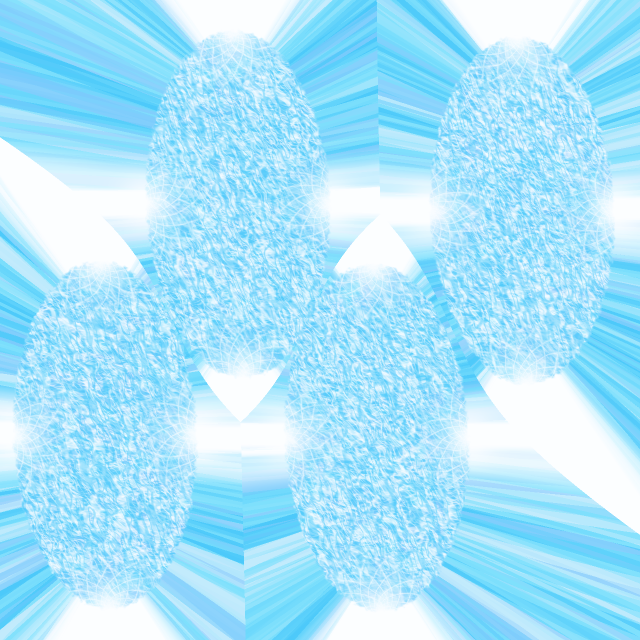
Give the GLSL for this background, as a WebGL 2 fragment shader.

```glsl
#version 300 es
precision highp float;
// Four fibrous ice-blue ellipses with lace tips, set in fans of pale rays.
uniform vec2 u_resolution;
out vec4 outColor;

const vec2 CENTERS[4] = vec2[4](vec2(0.372, 0.681), vec2(0.816, 0.671),
                                vec2(0.164, 0.320), vec2(0.589, 0.316));
const vec2 RADII = vec2(0.145, 0.273);
const float SHEAR = 0.028;
const vec3 CYAN = vec3(0.30, 0.79, 0.98);
const vec3 AQUA = vec3(0.50, 0.88, 0.99);
const vec3 PERIWINKLE = vec3(0.56, 0.80, 0.99);
const vec3 PALE = vec3(0.76, 0.92, 0.99);
const vec3 WHITE = vec3(0.99, 0.995, 1.0);
const float HAIR_ANGLE = 0.5;
const float HAIR_SPREAD = 1.5;
const vec2 HAIR_SCALE = vec2(50.0, 200.0);
const int HAIR_LAYERS = 8;
const float LACE_SIZE = 0.095;
const float GLOW_SIZE = 0.040;
const int SAMPLES = 2;

float hash(vec2 p) {
    return fract(sin(dot(p, vec2(127.1, 311.7))) * 43758.5453);
}

float noise(vec2 p) {
    vec2 i = floor(p), f = fract(p);
    f = f * f * (3.0 - 2.0 * f);
    return mix(mix(hash(i), hash(i + vec2(1, 0)), f.x),
               mix(hash(i + vec2(0, 1)), hash(i + vec2(1, 1)), f.x), f.y);
}

// Unit parameter (cos, sin) of the nearest ellipse point, first quadrant
vec2 nearestParameter(vec2 p) {
    vec2 t = vec2(0.7071);
    float focal = RADII.x * RADII.x - RADII.y * RADII.y;
    for (int i = 0; i < 5; i++) {
        vec2 evolute = vec2(focal, -focal) * t * t * t / RADII;
        vec2 q = p - evolute;
        float reach = length(RADII * t - evolute) / max(length(q), 1e-5);
        t = normalize(clamp((q * reach + evolute) / RADII, 0.0, 1.0) + 1e-6);
    }
    return t;
}

// Flat-coloured rays along the ellipse normals, whitening at the four tips
vec3 rays(vec2 t, vec2 side, float dist, float id) {
    float angle = atan(t.y * side.y, t.x * side.x);
    float tone = 0.0, tint = 0.0, freq = 12.0, weight = 0.45;
    for (int i = 0; i < 3; i++) {
        float skew = 0.16 * sin(float(i) * 2.4 + id);
        float band = floor((angle + skew * dist) * freq + id * 7.3);
        tone += weight * hash(vec2(band, id + float(i) * 9.0));
        tint += weight * hash(vec2(band + 31.0, id + float(i) * 5.0));
        freq *= 2.1;
        weight *= 0.75;
    }
    vec3 color = mix(CYAN, AQUA, smoothstep(0.2, 0.55, tone));
    color = mix(color, PALE, smoothstep(0.5, 0.85, tone));
    color = mix(color, PERIWINKLE, 0.7 * smoothstep(0.55, 0.8, tint));
    float axisAngle = atan(t.y, t.x) + (tone - 0.5) * 0.07;
    float haze = 1.0 - smoothstep(0.14, 0.30, axisAngle);
    float beam = 1.0 - smoothstep(0.05, 0.15, axisAngle);
    float fan = smoothstep(1.06, 1.26, axisAngle);
    return mix(color, WHITE, max(max(0.7 * haze, beam), fan));
}

// Net of two opposed spiral families around a tip
float lace(vec2 v) {
    float r = length(v) + 1e-4;
    float a = atan(v.y, v.x) * 8.0, s = log(r) * 6.0;
    float net = max(1.0 - abs(sin(a + s)) * 3.2, 1.0 - abs(sin(a - s)) * 3.2);
    return max(net, 0.0) * exp(-pow(r / LACE_SIZE, 4.0));
}

// Tangled fine hairs over a mottled blue ground
vec3 fibres(vec2 uv, float calm) {
    float mottle = 0.55 * noise(uv * 9.0) + 0.45 * noise(uv * 38.0);
    vec3 color = mix(CYAN, mix(AQUA, PERIWINKLE, noise(uv * 70.0)), 0.25 + mottle);
    vec2 curl = 0.005 * vec2(noise(uv * 60.0), noise(uv * 60.0 + 80.0));
    for (int i = 0; i < HAIR_LAYERS; i++) {
        float k = float(i);
        float a = HAIR_ANGLE + HAIR_SPREAD * (k / float(HAIR_LAYERS - 1) - 0.5);
        vec2 q = mat2(cos(a), sin(a), -sin(a), cos(a)) * (uv + curl);
        float n = noise(q * HAIR_SCALE + k * 17.3);
        float hair = 1.0 - smoothstep(0.03, 0.16, abs(n - 0.5));
        color = mix(color, i % 3 == 1 ? CYAN : WHITE, hair * 0.46 * calm);
    }
    return color;
}

vec3 scene(vec2 uv) {
    // Nearest ellipse by signed distance
    float dist = 1e3, id = 0.0;
    vec2 local = vec2(0), param = vec2(1, 0);
    for (int i = 0; i < 4; i++) {
        vec2 p = uv - CENTERS[i];
        p.x += SHEAR * p.y;
        vec2 t = nearestParameter(abs(p));
        float d = length(abs(p) - RADII * t) * sign(length(p / RADII) - 1.0);
        if (d < dist) { dist = d; id = float(i); local = p; param = t; }
    }
    vec2 side = vec2(local.x < 0.0 ? -1.0 : 1.0, local.y < 0.0 ? -1.0 : 1.0);
    vec3 color = rays(param, side, dist, id);

    // Fibrous body with lace and glow at the tips
    float ragged = dist + 0.006 * (noise(uv * 220.0) - 0.3);
    float body = 1.0 - smoothstep(-0.004, 0.002, ragged);
    vec2 warp = 0.004 * vec2(noise(uv * 50.0), noise(uv * 50.0 + 50.0));
    vec2 sideTip = vec2(RADII.x - abs(local.x), local.y);
    vec2 poleTip = vec2(RADII.y - abs(local.y), local.x);
    float net = max(lace(sideTip + warp), lace(poleTip + warp));
    float near = min(length(sideTip), length(poleTip));
    float calm = mix(0.5, 1.0, smoothstep(0.04, 0.11, near));
    vec3 inner = mix(fibres(uv, calm), WHITE, 0.65 * net);
    color = mix(color, inner, body);
    return mix(color, WHITE, 0.97 * exp(-pow(near / GLOW_SIZE, 2.0)));
}

void main() {
    vec3 sum = vec3(0);
    for (int i = 0; i < SAMPLES * SAMPLES; i++) {
        vec2 offset = (vec2(i % SAMPLES, i / SAMPLES) + 0.5) / float(SAMPLES) - 0.5;
        sum += scene((gl_FragCoord.xy + offset) / u_resolution);
    }
    outColor = vec4(sum / float(SAMPLES * SAMPLES), 1.0);
}
```
